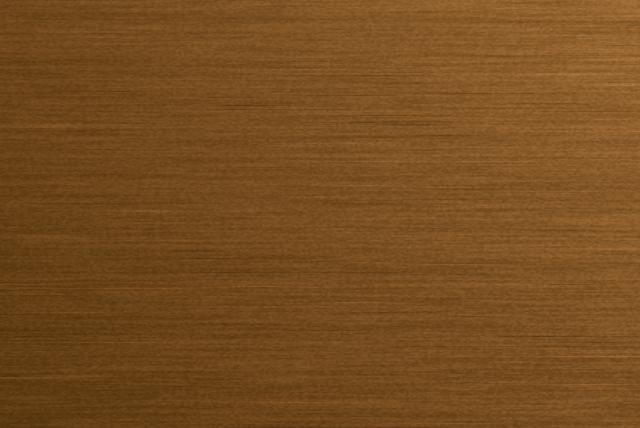
Give the GLSL for this texture, as a Shadertoy shader.

```glsl
#define SHADE_COLOR vec3(0.33, 0.199, 0.046)
#define GLOW_COLOR vec3(0.63, 0.427, 0.215)
#define BAND_CELLS vec2(1.0, 50.0)
#define STREAK_CELLS vec2(2.6, 215.0)
#define HAIR_CELLS vec2(9.0, 265.0)
#define GRAIN_CELLS vec2(165.0, 290.0)
#define BAND_GAIN 0.06
#define STREAK_GAIN 0.13
#define HAIR_GAIN 0.19
#define GRAIN_GAIN 0.25
#define SCRATCH_GAIN 0.20

float hash(vec2 p) {
    vec3 q = fract(p.xyx * 0.1031);
    q += dot(q, q.yzx + 33.33);
    return fract((q.x + q.y) * q.z);
}

// Noise along one row, shifted so that stroke ends do not line up
float rowNoise(float x, float row, float seed) {
    x += 17.0 * hash(vec2(row, seed + 5.0));
    float cell = floor(x);
    float blend = smoothstep(0.0, 1.0, x - cell);
    vec2 id = vec2(cell + 31.0 * seed, row + 7.0 * seed);
    return mix(hash(id), hash(id + vec2(1.0, 0.0)), blend);
}

// Brushed noise in 0..1, blended between neighbouring rows
float brushed(vec2 p, vec2 cells, float seed) {
    p *= cells;
    float row = floor(p.y);
    float blend = smoothstep(0.0, 1.0, p.y - row);
    return mix(rowNoise(p.x, row, seed), rowNoise(p.x, row + 1.0, seed), blend);
}

void mainImage(out vec4 fragColor, in vec2 fragCoord) {
    vec2 uv = fragCoord / iResolution.xy;
    vec2 p = fragCoord / iResolution.y;

    // Broad sheen, brightest in the upper right corner
    float tone = 0.12 + 0.40 * uv.x + 0.22 * uv.y + 0.13 * uv.x * uv.y;

    // Brush strokes from wide bands to fine grain
    float strokes = BAND_GAIN * (brushed(p, BAND_CELLS, 1.0) - 0.5)
                  + STREAK_GAIN * (brushed(p, STREAK_CELLS, 2.0) - 0.5)
                  + HAIR_GAIN * (brushed(p, HAIR_CELLS, 3.0) - 0.5)
                  + GRAIN_GAIN * (brushed(p, GRAIN_CELLS, 4.0) - 0.5);

    // Sparse bright and dark scratches
    float bright = smoothstep(0.82, 1.0, brushed(p, STREAK_CELLS, 5.0));
    float dark = smoothstep(0.82, 1.0, brushed(p, STREAK_CELLS, 6.0));
    strokes += SCRATCH_GAIN * (bright - dark);

    tone += strokes * mix(0.85, 1.15, uv.x);
    fragColor = vec4(mix(SHADE_COLOR, GLOW_COLOR, tone), 1.0);
}
```
